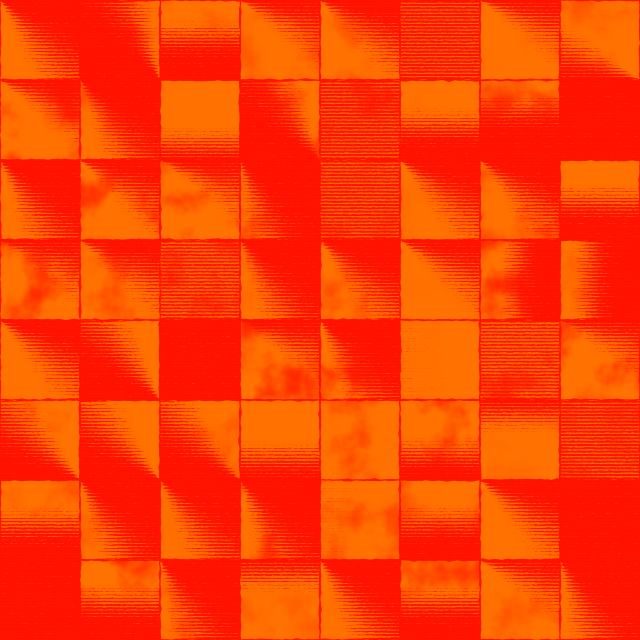
A WebGL 1 fragment shader for this pattern:

```glsl
precision highp float;

uniform vec2 u_resolution;

const float CELLS = 8.0;
const float HATCHES = 24.0;
const float HALF_PI = 1.5707963;
const vec3 ORANGE = vec3(1.0, 0.445, 0.0);
const vec3 RED = vec3(1.0, 0.075, 0.0);

float hash(vec2 p, float seed) {
    vec3 q = fract(vec3(p.xyx + seed * 7.31) * vec3(0.1031, 0.1030, 0.0973));
    q += dot(q, q.yzx + 33.33);
    return fract((q.x + q.y) * q.z);
}

float cornerSlope(vec2 corner, vec2 offset) {
    float angle = 4.0 * HALF_PI * hash(corner, 3.0);
    return dot(vec2(cos(angle), sin(angle)), offset);
}

float gradientNoise(vec2 p) {
    vec2 i = floor(p);
    vec2 f = p - i;
    vec2 s = f * f * f * (f * (f * 6.0 - 15.0) + 10.0);
    vec2 e = vec2(1.0, 0.0);
    float low = mix(cornerSlope(i, f), cornerSlope(i + e, f - e), s.x);
    float high = mix(cornerSlope(i + e.yx, f - e.yx), cornerSlope(i + 1.0, f - 1.0), s.x);
    return mix(low, high, s.y);
}

float fbm(vec2 p) {
    float sum = 0.0;
    float gain = 1.0;
    for (int i = 0; i < 4; i++) {
        sum += gain * gradientNoise(p);
        p = p * 2.03 + 17.7;
        gain *= 0.5;
    }
    return sum;
}

// Angular ramp about the top left corner: 0 on the left edge, 1 on the top
float fan(vec2 p) {
    return atan(p.x + 0.0001, 1.0001 - p.y) / HALF_PI;
}

// Each cell picks one kind of shading and its own strength
float cellTone(vec2 p, vec2 id) {
    float kind = hash(id, 11.0);
    float strength = hash(id, 23.0);
    float ramp = fan(p);
    if (kind > 0.42) ramp = fan(1.0 - p);
    if (kind > 0.54) ramp = 1.0 - p.y;
    if (kind > 0.72) ramp = p.y;
    if (kind > 0.77) ramp = p.x;
    float start = mix(0.5, -0.12, strength);
    float tone = smoothstep(start, start + 0.68, ramp);
    if (kind > 0.80) tone = 0.12 * strength * (1.0 - p.x);
    if (kind > 0.89) tone = 0.45 + 0.2 * strength;
    if (kind > 0.94) tone = 1.0;
    return tone;
}

// Horizontal lines that swell with tone and break up at their rims
float hatchInk(vec2 grid, float tone, float pixel) {
    float grain = gradientNoise(grid * vec2(28.0, 46.0));
    float wobble = 0.12 * gradientNoise(grid * vec2(9.0, 24.0));
    float away = abs(fract(grid.y * HATCHES + wobble) - 0.5);
    float width = mix(-0.08, 0.6, tone) + 0.16 * grain;
    float soft = 0.5 * pixel * HATCHES + 0.03;
    float ink = 1.0 - smoothstep(-soft, soft, away - width);
    return ink * smoothstep(0.02, 0.2, tone + 0.08 * grain);
}

// Soft blotches, different in every cell
float cloud(vec2 p, vec2 id) {
    float amount = hash(id, 41.0);
    float haze = fbm(p * 1.7 + id * 13.7);
    return smoothstep(-0.12, 0.75, haze) * smoothstep(0.15, 0.9, amount);
}

// Uneven rule along the cell edges of one axis
float ruleInk(float across, float along, float seed, float pixel) {
    float track = floor(across + 0.5) * 5.3 + seed;
    float shake = 0.01 * gradientNoise(vec2(along * 14.0, track));
    float swell = 0.014 * gradientNoise(vec2(along * 9.0, track + 40.5));
    float away = abs(fract(across + 0.5) - 0.5 + shake);
    float halfWidth = 0.012 + max(swell, -0.004);
    return 1.0 - smoothstep(-0.6 * pixel, 0.6 * pixel, away - halfWidth);
}

void main() {
    float side = min(u_resolution.x, u_resolution.y);
    vec2 grid = gl_FragCoord.xy / side * CELLS;
    float pixel = CELLS / side;
    vec2 id = floor(grid);
    vec2 p = fract(grid);

    // Stained ground
    float tone = cellTone(p, id);
    float stain = 0.75 * cloud(p, id) + 0.22 * tone;
    vec3 color = mix(ORANGE, RED, clamp(stain, 0.0, 1.0));

    // Hatching and cell edges
    float ink = hatchInk(grid, tone, pixel);
    ink = max(ink, ruleInk(grid.x, grid.y, 2.7, pixel));
    ink = max(ink, ruleInk(grid.y, grid.x, 71.4, pixel));
    gl_FragColor = vec4(mix(color, RED, ink), 1.0);
}
```
